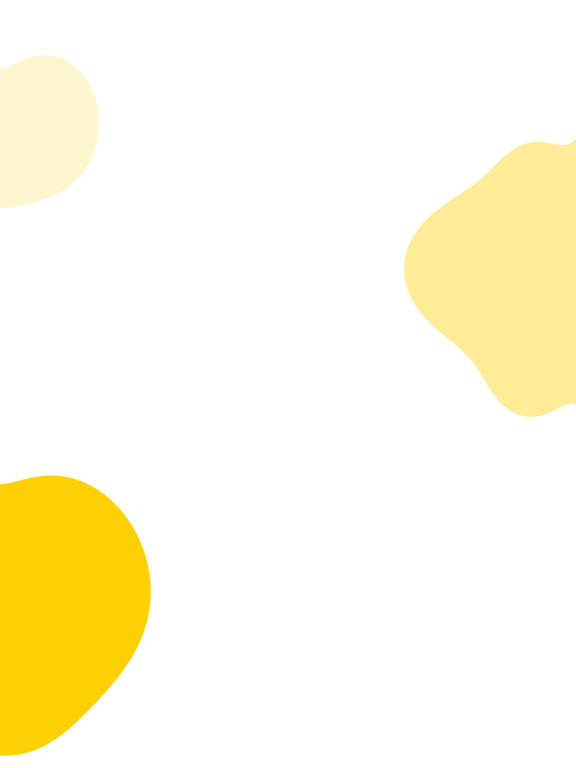
Give the GLSL for this background, as a WebGL 1 fragment shader.

```glsl
precision highp float;

// Three soft yellow blobs growing in from the left and right borders of a
// white sheet. Each is a polar shape centred on a border, whose radius is a
// smooth polynomial of the angle, split into symmetric and skewed parts.

uniform vec2 u_resolution;

const float HALF_PI = 1.570796;
const vec2 SHEET = vec2(1.0, 1.33333);

const vec3 WHITE = vec3(1.0);
const vec3 CREAM = vec3(1.0, 0.96, 0.81);
const vec3 PALE_YELLOW = vec3(1.0, 0.925, 0.6);
const vec3 GOLD = vec3(1.0, 0.82, 0.015);

// Coverage of a blob; q is measured inward from its centre on the border.
// The symmetric terms weigh t^2..t^8, the skewed terms t, t^3..t^7.
float blob(vec2 q, float radius, vec4 symmetric, vec4 skewed, float pixel) {
    float t = atan(q.y, max(q.x, 1e-5)) / HALF_PI;
    float u = t * t;
    vec4 powers = vec4(1.0, u, u * u, u * u * u);
    float edge = radius + u * dot(symmetric, powers) + t * dot(skewed, powers);
    return 1.0 - smoothstep(-0.75 * pixel, 0.75 * pixel, length(q) - edge);
}

void main() {
    // Sheet coordinates: the width is one unit
    vec2 p = gl_FragCoord.xy / u_resolution * SHEET;
    float pixel = 1.0 / u_resolution.x;

    // Upper left
    float cream = blob(p - vec2(0.0, 1.0938), 0.1693,
                       vec4(-0.0312, -0.0314, -0.0542, 0.0694),
                       vec4(0.0436, 0.0381, -0.2288, 0.1476), pixel);

    // Right, mirrored so that it also grows inward
    float pale = blob(vec2(1.0 - p.x, p.y - 0.8611), 0.2984,
                      vec4(-0.6903, 2.5096, -3.3625, 1.4757),
                      vec4(0.0237, -0.1866, 0.2418, -0.0781), pixel);

    // Lower left
    float gold = blob(p - vec2(0.0, 0.2708), 0.2587,
                      vec4(-0.0741, 0.2722, -0.4120, 0.1910),
                      vec4(0.0705, -0.0862, -0.0932, 0.0955), pixel);

    vec3 color = mix(WHITE, CREAM, cream);
    color = mix(color, PALE_YELLOW, pale);
    color = mix(color, GOLD, gold);
    gl_FragColor = vec4(color, 1.0);
}
```
